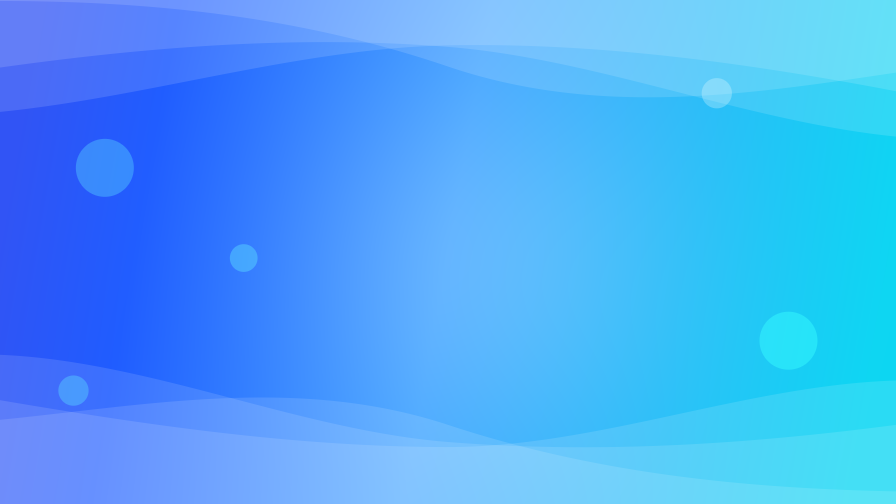
Reproduce this background procedurally as a Shadertoy shader.

```glsl
// Horizontal positions are fractions of the width, heights of the canvas height.
const int STOP_COUNT = 5;
const float STOP_AT[STOP_COUNT] = float[](0.0, 0.15, 0.5, 0.77, 1.0);
const vec3 STOP_COLOR[STOP_COUNT] = vec3[](
    vec3(0.19, 0.33, 0.96),
    vec3(0.12, 0.36, 1.00),
    vec3(0.25, 0.64, 1.00),
    vec3(0.14, 0.74, 0.97),
    vec3(0.05, 0.84, 0.95));
const float GRADIENT_TILT = 0.1;

const vec2 GLOW_CENTER = vec2(0.54, 0.48);
const float GLOW_RADIUS = 0.4;
const float GLOW_STRENGTH = 0.2;

// Depth and tangent of a veil at its left end, middle and right end
struct Wave { vec3 depth; vec3 tangent; };
const int WAVE_COUNT = 6;
const int TOP_WAVES = 3;
const Wave WAVES[WAVE_COUNT] = Wave[](
    Wave(vec3(0.002, 0.132, 0.144), vec3( 0.000,  0.302, -0.133)),
    Wave(vec3(0.134, 0.093, 0.271), vec3(-0.124,  0.071,  0.089)),
    Wave(vec3(0.222, 0.090, 0.181), vec3(-0.089, -0.018,  0.169)),
    Wave(vec3(0.296, 0.123, 0.157), vec3(-0.036, -0.071,  0.116)),
    Wave(vec3(0.206, 0.113, 0.245), vec3(-0.151,  0.000,  0.027)),
    Wave(vec3(0.167, 0.157, 0.025), vec3( 0.089, -0.293, -0.018)));
const float TOP_OPACITY = 0.13;
const float BOTTOM_OPACITY = 0.12;

// Bubble center, radius and opacity
const int BUBBLE_COUNT = 5;
const vec4 BUBBLES[BUBBLE_COUNT] = vec4[](
    vec4(0.117, 0.667, 0.0575, 0.38),
    vec4(0.272, 0.488, 0.0275, 0.45),
    vec4(0.082, 0.225, 0.0300, 0.40),
    vec4(0.800, 0.815, 0.0300, 0.27),
    vec4(0.880, 0.324, 0.0575, 0.45));
const vec3 BUBBLE_SKY = vec3(0.35, 0.86, 1.0);
const vec3 BUBBLE_WHITE = vec3(0.95, 1.0, 1.0);
const vec3 BUBBLE_AQUA = vec3(0.22, 1.0, 1.0);
const vec3 BUBBLE_TINT[BUBBLE_COUNT] = vec3[](
    BUBBLE_SKY, BUBBLE_SKY, BUBBLE_SKY, BUBBLE_WHITE, BUBBLE_AQUA);

vec3 gradient(float s) {
    vec3 color = STOP_COLOR[0];
    for (int i = 1; i < STOP_COUNT; i++) {
        float t = (s - STOP_AT[i - 1]) / (STOP_AT[i] - STOP_AT[i - 1]);
        color = mix(color, STOP_COLOR[i], clamp(t, 0.0, 1.0));
    }
    return color;
}

float hermite(vec2 ends, vec2 tangents, float t) {
    float r = 1.0 - t;
    return mix(ends.x, ends.y, t * t * (3.0 - 2.0 * t))
         + t * r * (r * tangents.x - t * tangents.y);
}

float waveDepth(Wave w, float x) {
    return x < 0.5
        ? hermite(w.depth.xy, w.tangent.xy, 2.0 * x)
        : hermite(w.depth.yz, w.tangent.yz, 2.0 * x - 1.0);
}

// Coverage of the inside of a signed distance, one pixel soft
float fill(float d) {
    return clamp(0.5 - d * iResolution.y, 0.0, 1.0);
}

void mainImage(out vec4 fragColor, in vec2 fragCoord) {
    vec2 uv = fragCoord / iResolution.xy;
    vec2 aspect = vec2(iResolution.x / iResolution.y, 1.0);

    // Tilted gradient with a soft central glow
    vec3 color = gradient(uv.x + GRADIENT_TILT * (0.5 - uv.y));
    vec2 toGlow = (uv - GLOW_CENTER) * aspect / GLOW_RADIUS;
    color = mix(color, vec3(1.0), GLOW_STRENGTH * exp(-dot(toGlow, toGlow)));

    // Translucent veils along the top and bottom
    for (int i = 0; i < WAVE_COUNT; i++) {
        bool isTop = i < TOP_WAVES;
        float edgeDistance = isTop ? 1.0 - uv.y : uv.y;
        float opacity = isTop ? TOP_OPACITY : BOTTOM_OPACITY;
        float veil = fill(edgeDistance - waveDepth(WAVES[i], uv.x));
        color = mix(color, vec3(1.0), opacity * veil);
    }

    // Bubbles
    for (int i = 0; i < BUBBLE_COUNT; i++) {
        vec4 b = BUBBLES[i];
        float disc = fill(length((uv - b.xy) * aspect) - b.z);
        color = mix(color, BUBBLE_TINT[i], b.w * disc);
    }

    fragColor = vec4(color, 1.0);
}
```
